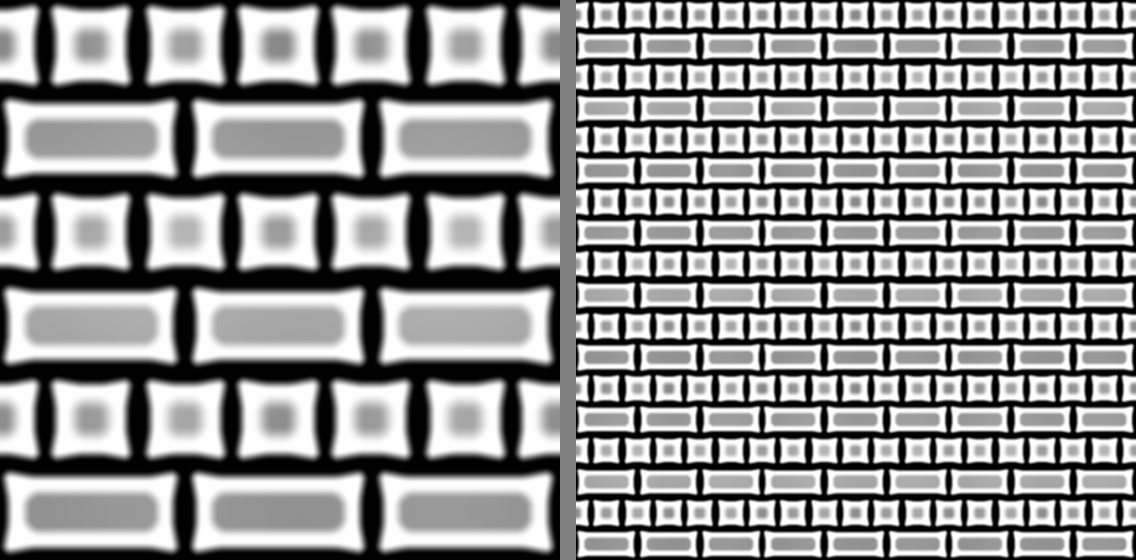
Left: one tile. Right: repeated 3 by 3.
Reproduce this pattern procedurally as a WebGL 2 fragment shader.

```glsl
#version 300 es
precision highp float;
// Soft grey wall: rows of six square blocks alternating with rows of three long bricks.
uniform vec2 u_resolution;
out vec4 fragColor;

const float TAU = 6.2831853;

// Inward depth from a cell border, rounded at the corners up to the given radius.
float roundedDepth(vec2 inset, float radius) {
    return radius - length(max(radius - inset, 0.0));
}

void main() {
    vec2 uv = fract(gl_FragCoord.xy / u_resolution + vec2(0.003, -0.002));

    // Six rows; odd rows hold squares, even rows hold bricks twice as long.
    float row = floor(uv.y * 6.0);
    bool isSquare = mod(row, 2.0) > 0.5;
    float brickLength = isSquare ? 1.0 : 2.0;
    float across = uv.x * 6.0 / brickLength + (isSquare ? 0.5 : 0.0);
    vec2 cell = fract(vec2(across, uv.y * 6.0));
    vec2 inset = (0.5 - abs(cell - 0.5)) * vec2(brickLength, 1.0);

    // Slow periodic variation of gap width and shade.
    float midHeight = pow(0.5 - 0.5 * cos(TAU * uv.y), 2.0);
    float gapWave = cos(2.0 * TAU * (uv.x - 0.25));
    float shadeWave = -cos(2.0 * TAU * uv.x - 0.52);

    // Outer edge: blurred, with corners flared outward.
    vec2 flare = 0.045 * (1.0 - smoothstep(0.08, 0.42, inset.yx));
    vec2 edge = inset + flare - vec2(0.012 * gapWave, 0.02 * midHeight);
    float block = smoothstep(0.055, 0.185, roundedDepth(edge, 0.2));

    // Recessed grey centre with a wide soft rim.
    float depth = roundedDepth(inset, 0.45);
    float centre = smoothstep(0.22, isSquare ? 0.43 : 0.36, depth);
    float grey = 0.585 + 0.09 * midHeight + (isSquare ? 0.055 : 0.015) * shadeWave;

    float value = mix(0.005, mix(0.995, grey, centre), block);
    fragColor = vec4(vec3(value), 1.0);
}
```
